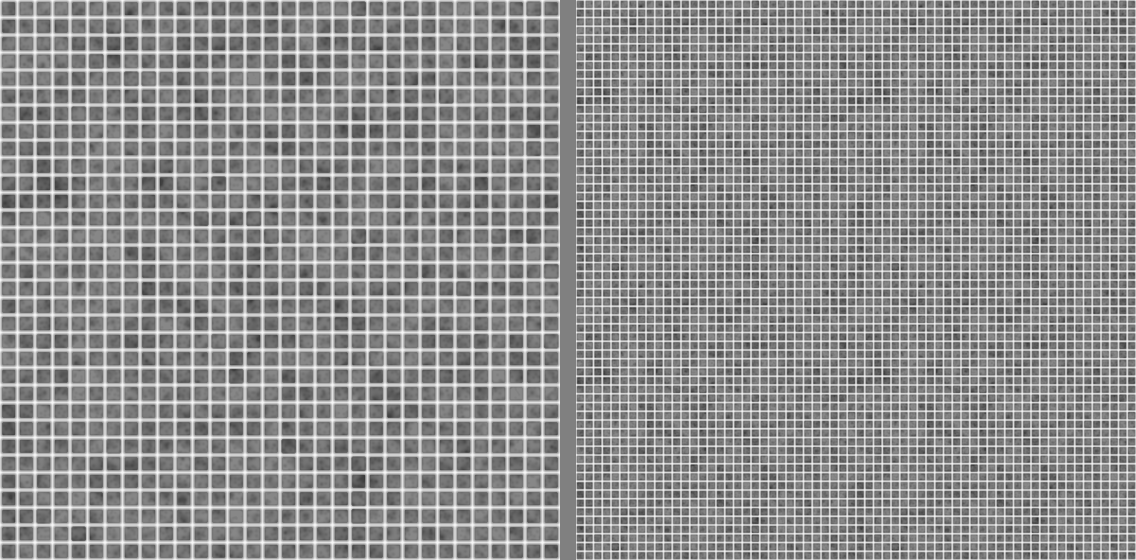
Left, the tile; right, the same tile 2 across and 2 down.
Give the GLSL for this pattern, as a WebGL 1 fragment shader.

```glsl
precision highp float;
// Small grey mosaic: a square grid of round-cornered tiles in pale, glowing grout.
// Each tile is a rounded-box distance; wrapping cellular noise stains the stone,
// and a few hashed tiles wear a wide mortar collar that covers part of the grout.

uniform vec2 u_resolution;

const float TILES = 32.0;         // repeats across and down
const float TILE_HALF = 0.37;     // half width, in cells
const float CORNER = 0.075;       // corner radius, in cells
const float COLLAR_SHARE = 0.045; // share of tiles with a collar

float hash(vec2 p, float seed) {
  return fract(sin(dot(p, vec2(127.1, 311.7)) + seed * 17.3) * 43758.55);
}

float roundedBox(vec2 p, float halfSize, float radius) {
  vec2 q = abs(p) - halfSize + radius;
  return length(max(q, 0.0)) + min(max(q.x, q.y), 0.0) - radius;
}

// Soft cellular noise around zero, repeating after `period` cells.
float spots(vec2 uv, float period, float seed) {
  vec2 p = uv * period;
  vec2 base = floor(p);
  float sum = 0.0;
  for (int y = -1; y <= 1; y++) {
    for (int x = -1; x <= 1; x++) {
      vec2 cell = base + vec2(float(x), float(y));
      vec2 id = mod(cell, period);
      vec2 point = cell + vec2(hash(id, seed), hash(id, seed + 1.0));
      vec2 offset = p - point;
      sum += exp(-8.0 * dot(offset, offset));
    }
  }
  return sum - 0.39;
}

// Tile tone: broad dark areas, blotches, fine grain and a step per tile.
float stoneShade(vec2 uv, vec2 id) {
  float shade = 0.445 + 0.08 * (hash(id, 3.0) - 0.5);
  shade -= 0.08 * spots(uv, 11.0, 5.0);
  shade -= 0.09 * spots(uv, 43.0, 9.0);
  shade -= 0.05 * spots(uv, 104.0, 13.0);
  return clamp(shade, 0.25, 0.53);
}

// Grout brightens away from the tile, most of all at the crossings.
float groutShade(float dist) {
  return mix(0.58, 0.97, smoothstep(-0.03, 0.2, dist));
}

void main() {
  vec2 uv = gl_FragCoord.xy / u_resolution;
  vec2 grid = uv * TILES;
  vec2 id = mod(floor(grid), TILES);
  float dist = roundedBox(fract(grid) - 0.5, TILE_HALF, CORNER);
  float pixel = TILES / min(u_resolution.x, u_resolution.y);
  float soft = max(0.03, 0.6 * pixel);

  // Stone with a darkened rim
  float stone = stoneShade(uv, id);
  float rim = smoothstep(-0.09, 0.0, dist);
  float tile = stone * (1.0 - 0.13 * rim);

  // Grout, with the occasional collar
  float collar = step(hash(id, 21.0), COLLAR_SHARE);
  float collarMask = collar * (1.0 - smoothstep(0.05 - soft, 0.05 + soft, dist));
  float grout = mix(groutShade(dist), stone + 0.03, collarMask);

  float shade = mix(tile, grout, smoothstep(-soft, soft, dist));
  gl_FragColor = vec4(vec3(shade), 1.0);
}
```
